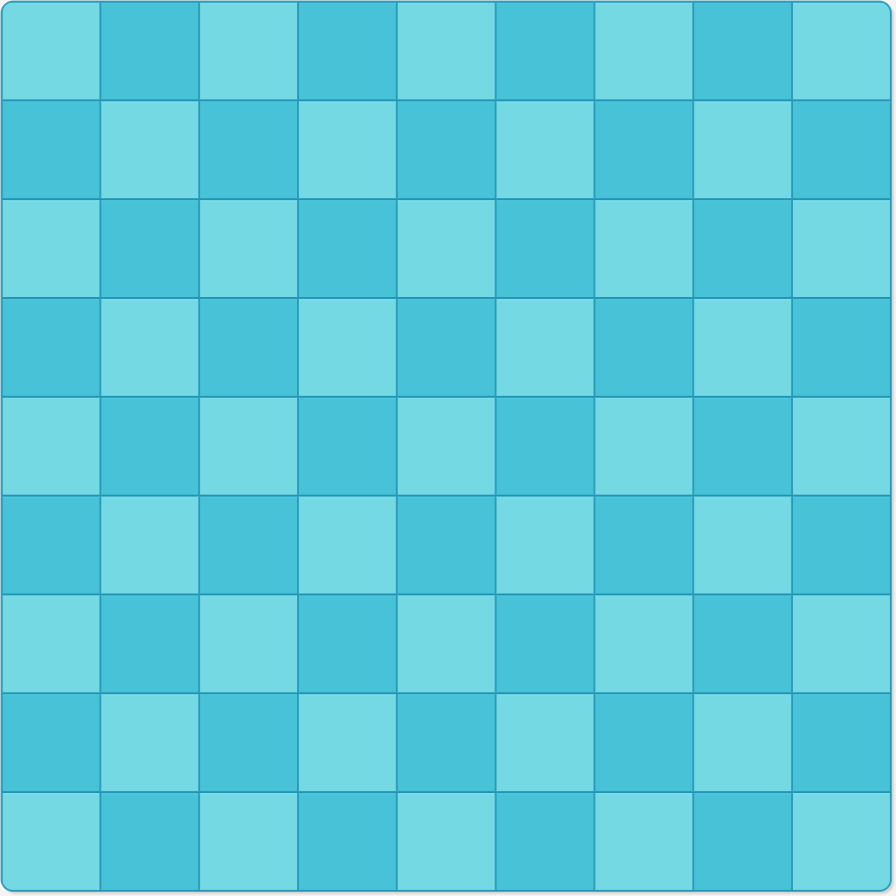
This pattern is drawn by a WebGL 1 fragment shader. Its source:

```glsl
precision highp float;

// A rounded board of 9 by 9 flat aqua squares in two alternating tones.
// Fine teal seams come from the distance to the nearest cell edge, and a
// rounded-box distance gives the rim and the soft shadow at lower right.

uniform vec2 u_resolution;

const float CELLS = 9.0;
const vec2 BOARD_CENTER = vec2(0.498, 0.502);
const float BOARD_HALF = 0.4963;
const float CORNER_RADIUS = 0.013;
const float SEAM_WIDTH = 0.0021;
const vec2 SHADOW_OFFSET = vec2(0.0028, -0.0028);

const vec3 LIGHT_AQUA = vec3(0.46, 0.85, 0.89);
const vec3 DEEP_AQUA = vec3(0.28, 0.76, 0.84);
const vec3 SEAM_TEAL = vec3(0.13, 0.58, 0.71);
const vec3 PAGE = vec3(0.96, 0.955, 0.95);
const vec3 SHADOW = vec3(0.83, 0.83, 0.83);

// Signed distance to a square with rounded corners.
float roundedSquare(vec2 p, float halfSide, float radius) {
  vec2 q = abs(p) - halfSide + radius;
  return length(max(q, 0.0)) + min(max(q.x, q.y), 0.0) - radius;
}

// Coverage of the inside of a shape, smoothed over one pixel.
float fill(float d, float pixel) {
  return clamp(0.5 - d / pixel, 0.0, 1.0);
}

// Coverage of a line of the given width centered on distance zero.
float stroke(float d, float width, float pixel) {
  return fill(abs(d) - 0.5 * width, pixel);
}

// Distance along each axis to the nearest cell edge.
vec2 edgeDistance(vec2 grid, float cellSize) {
  return abs(fract(grid + 0.5) - 0.5) * cellSize;
}

// Alternating tone; the corner squares are light.
vec3 checker(vec2 grid, vec3 evenColor, vec3 oddColor) {
  vec2 cell = floor(grid);
  return mix(evenColor, oddColor, mod(cell.x + cell.y, 2.0));
}

void main() {
  float side = min(u_resolution.x, u_resolution.y);
  float pixel = 1.0 / side;
  vec2 uv = (gl_FragCoord.xy - 0.5 * u_resolution) / side + 0.5;
  vec2 p = uv - BOARD_CENTER;

  float cellSize = 2.0 * BOARD_HALF / CELLS;
  vec2 grid = (p + BOARD_HALF) / cellSize;
  float board = roundedSquare(p, BOARD_HALF, CORNER_RADIUS);

  // Page and shadow
  float shadowDist = roundedSquare(p - SHADOW_OFFSET, BOARD_HALF, CORNER_RADIUS);
  float shade = 1.0 - smoothstep(-0.002, 0.003, shadowDist);
  vec3 color = mix(PAGE, SHADOW, shade);

  // Squares, with a faint glint just under each upper edge
  vec3 tiles = checker(grid, LIGHT_AQUA, DEEP_AQUA);
  float belowTop = (1.0 - fract(grid.y)) * cellSize;
  tiles += 0.025 * (1.0 - smoothstep(0.001, 0.004, belowTop));

  // Seams
  vec2 edge = edgeDistance(grid, cellSize);
  float seam = max(0.85 * stroke(edge.x, SEAM_WIDTH, pixel),
                   stroke(edge.y, SEAM_WIDTH, pixel));
  tiles = mix(tiles, SEAM_TEAL, seam);

  // Board and rim
  color = mix(color, tiles, fill(board, pixel));
  color = mix(color, SEAM_TEAL, 0.85 * stroke(board, SEAM_WIDTH, pixel));

  gl_FragColor = vec4(color, 1.0);
}
```
